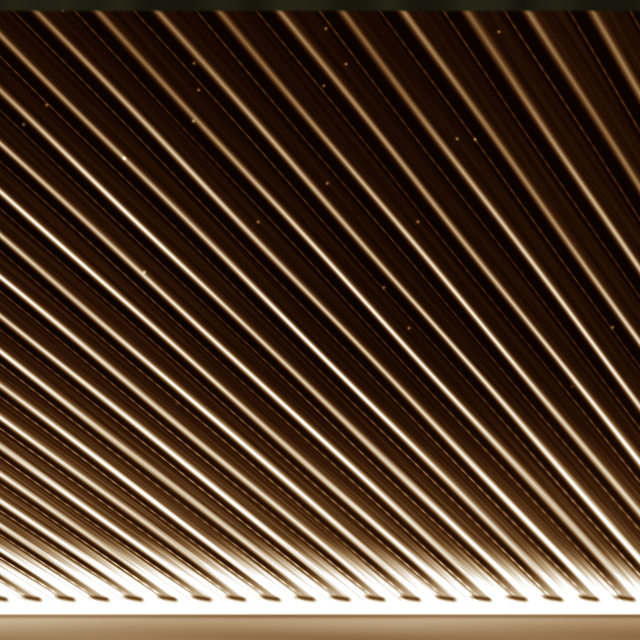
Give the GLSL for this texture, as a Shadertoy shader.

```glsl
const vec2 VANISH = vec2(2.271, -1.318);   // where all slats converge
const float FAN_START = 0.963;             // fan slope of slat zero
const vec2 FAN_RATE = vec2(24.42, 1.444);  // linear and quadratic slat density
const vec3 WARMTH = vec3(1.0, 1.45, 2.2);  // per-channel exponent of the sepia ramp
const vec3 BEAM_COLOR = vec3(0.13, 0.125, 0.07);
const float BEAM_EDGE = 0.983;
const float LAMP_TOP = 0.062;
const float FLOOR_EDGE = 0.040;
const float GROOVE_START = 0.07;           // groove limits across one slat
const float GROOVE_END = 0.41;
const float TRIM_POS = 0.355;              // thin secondary edge
const float SPECK_CELLS = 34.0;

float hash(vec2 p) {
    return fract(sin(dot(p, vec2(127.1, 311.7))) * 43758.55);
}

float bell(float d, float width) {
    return exp(-d * d / (width * width));
}

// Smooth step that falls from one to zero between low and high
float fall(float low, float high, float v) {
    return 1.0 - smoothstep(low, high, v);
}

// Slat coordinate: whole numbers lie on the bright ridges
float slatCoord(vec2 p) {
    float d = (VANISH.x - p.x) / (p.y - VANISH.y) - FAN_START;
    return d * (FAN_RATE.x + FAN_RATE.y * d);
}

// Long fibres running with the slats
float grain(float across, float along) {
    float sum = 0.0, amp = 0.5, freq = 21.0;
    for (int i = 0; i < 4; i++) {
        sum += amp * sin(across * freq + 2.0 * sin(along * (5.0 + freq * 0.09) + across * 1.7));
        freq *= 1.83;
        amp *= 0.65;
    }
    return sum;
}

// Sparse dust: distance to one random point per cell
float specks(vec2 p) {
    vec2 q = p * SPECK_CELLS, cell = floor(q);
    vec2 seed = 0.2 + 0.6 * vec2(hash(cell), hash(cell + 17.3));
    float chosen = step(0.965, hash(cell + 41.7));
    return chosen * bell(length(fract(q) - seed), 0.09);
}

float slatTone(vec2 p) {
    float h = p.y;
    float n = slatCoord(p);
    float blur = fwidth(n);
    float along = length(p - VANISH);
    n += 0.014 * sin(along * 11.0 + floor(n + 0.5) * 2.4);
    float f = fract(n);
    float s = fract(n + 0.5) - 0.5;
    float id = floor(n + 0.5);
    float fibre = grain(n, along);

    // Light falls off upwards, reaching higher on the left
    float lit = h - 0.07 * (1.0 - p.x);
    float low = fall(0.08, 0.50, lit);
    float wash = fall(0.065, 0.155, h - 0.025 * (1.0 - p.x));
    float sheen = bell(p.x - 0.1, 0.35) * bell(h - 0.45, 0.3);

    // Broad brown face
    float face = 0.105 + 0.25 * low * low + 0.07 * sheen + 0.03 * smoothstep(0.5, 1.0, p.x);
    face += 0.10 * smoothstep(0.72, 1.0, f) * (0.4 + low);
    face *= 1.0 + 0.3 * fibre;
    face += 0.68 * wash;

    // Black groove beside each ridge
    float groove = smoothstep(GROOVE_START - blur, GROOVE_START + 0.04 + blur, f)
                 * fall(GROOVE_END - blur, GROOVE_END + 0.06 + blur, f);
    float grooveTone = 0.045 + 0.07 * low + 0.70 * fall(0.06, 0.125, h);
    float tone = mix(face, grooveTone, groove);

    // Thin trim inside the groove
    float trim = bell(f - TRIM_POS, max(0.026 + 0.025 * low, blur * 0.7));
    float bead = 0.85 + 0.15 * sin(along * 330.0);
    float trimTone = (0.27 + 0.28 * low + 0.08 * sheen) * bead * (1.0 + 0.2 * fibre) + 0.4 * wash;
    tone = mix(tone, max(tone, trimTone), trim);

    // Bright ridge, wider and whiter towards the lamp
    float width = 0.068 + 0.065 * low + 0.02 * sheen;
    float ridge = bell(s + 0.02, max(width, blur));
    float ridgeTone = mix(1.0, 0.60, smoothstep(0.5, 0.95, h + 0.22 * p.x - 0.1));
    ridgeTone *= 0.94 + 0.08 * sin(along * 7.0 + id * 3.1) + 0.05 * fibre;
    tone = mix(tone, max(tone, ridgeTone), ridge);

    return tone + 0.45 * specks(p) * smoothstep(0.3, 0.5, h);
}

void mainImage(out vec4 fragColor, in vec2 fragCoord) {
    vec2 p = fragCoord / iResolution.xy;
    float px = 1.0 / iResolution.y;
    float tone = slatTone(p);

    // Lamp strip with a dark notch at the foot of every slat
    float f = fract(slatCoord(vec2(p.x, LAMP_TOP)));
    float notchLine = LAMP_TOP + 0.003 + 0.009 * (f - 0.35);
    float notch = bell(p.y - notchLine, 0.0026 + px * 0.4)
                * smoothstep(0.04, 0.22, f) * fall(0.5, 0.8, f);
    tone = mix(tone, 1.0, fall(LAMP_TOP - 0.004, LAMP_TOP + 0.004, p.y));
    tone = mix(tone, 0.30, 0.85 * notch);

    // Sandy floor with a soft shadow under the lamp
    float sand = 0.60 + 0.16 * smoothstep(0.0, 0.035, p.y);
    sand += 0.025 * sin(p.x * 9.0 + 2.0 * sin(p.y * 70.0)) - 0.05 * p.x;
    sand -= 0.16 * bell(p.y - FLOOR_EDGE + 0.003, 0.003);
    tone = mix(tone, sand, fall(FLOOR_EDGE - 0.002, FLOOR_EDGE + 0.002, p.y));

    vec3 color = pow(vec3(clamp(tone, 0.02, 1.0)), WARMTH);

    // Dark beam along the top
    float beam = smoothstep(BEAM_EDGE - px - 0.002, BEAM_EDGE + px + 0.002, p.y);
    vec3 beamColor = BEAM_COLOR * (0.9 + 0.2 * sin(p.x * 13.0 + 2.0 * sin(p.x * 31.0)));
    fragColor = vec4(mix(color, beamColor, beam), 1.0);
}
```
